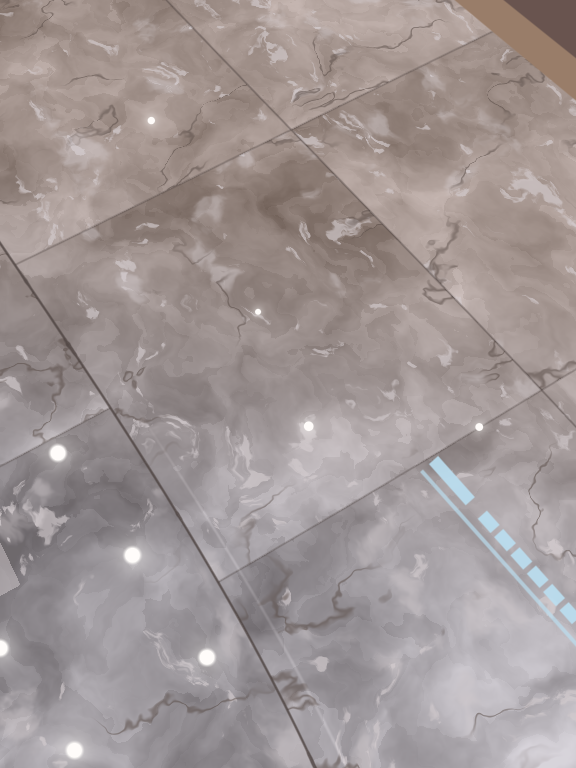
Write a Shadertoy shader that draws this texture.

```glsl
// Polished marble floor tiles seen at an angle, with lamp and window reflections.
// A homography maps the canvas to tile space; each tile shifts the marble,
// which is built from fbm clouds, Voronoi mottling and thin veins.

// Corners of the central tile, in canvas heights
const vec2 NEAR = vec2(0.284, 0.242), RIGHT = vec2(0.7005, 0.492);
const vec2 FAR = vec2(0.387, 0.831), LEFT = vec2(0.0195, 0.655);
const float LENS_BEND = 0.18, SEAM_WIDTH = 0.0011;
const float BORDER_START = 1.84, BORDER_END = 1.98, SIDE_TILE = -0.41;
const vec3 WARM_DARK = vec3(0.45, 0.385, 0.35), WARM_LIGHT = vec3(0.76, 0.70, 0.68);
const vec3 COOL_DARK = vec3(0.43, 0.41, 0.425), COOL_LIGHT = vec3(0.79, 0.775, 0.80);
const vec3 SEAM = vec3(0.30, 0.26, 0.25), VEIN = vec3(0.36, 0.31, 0.29);
const vec3 WISP = vec3(0.83, 0.80, 0.81), LAMP = vec3(1.0, 0.99, 0.98);
const vec3 GLASS = vec3(0.73, 0.87, 0.94);
const vec3 BORDER = vec3(0.60, 0.49, 0.41), EDGE = vec3(0.41, 0.33, 0.31);
const vec2 LAMP_START = vec2(0.0755, 0.410), LAMP_STEP = vec2(0.097, -0.133);
const vec2 LAMP_ROW = vec2(-0.0755, -0.254);
const vec2 WINDOW_START = vec2(0.56, 0.397), WINDOW_DIR = vec2(0.667, -0.747);
// Small lamps: position and radius
const vec3 SMALL_LAMPS[4] = vec3[4](vec3(0.402, 0.445, 0.006), vec3(0.336, 0.594, 0.0036),
    vec3(0.624, 0.444, 0.0048), vec3(0.197, 0.843, 0.0045));

vec2 hash2(vec2 p) {
    vec3 q = fract(p.xyx * vec3(0.1031, 0.1030, 0.0973));
    q += dot(q, q.yzx + 33.33);
    return fract((q.xx + q.yz) * q.zy);
}

float noise(vec2 p) {
    vec2 i = floor(p), f = fract(p);
    f = f * f * (3.0 - 2.0 * f);
    return mix(mix(hash2(i).x, hash2(i + vec2(1, 0)).x, f.x),
               mix(hash2(i + vec2(0, 1)).x, hash2(i + 1.0).x, f.x), f.y);
}

float fbm(vec2 p) {
    float sum = 0.0, amp = 0.5;
    for (int i = 0; i < 5; i++, amp *= 0.5) {
        sum += amp * noise(p);
        p = mat2(1.6, 1.2, -1.2, 1.6) * p + 3.7;
    }
    return sum;
}

// Random tone of the nearest Voronoi cell
float cellTone(vec2 p) {
    float nearest = 9.0, tone = 0.0;
    for (int k = 0; k < 9; k++) {
        vec2 cell = floor(p) + vec2(k % 3, k / 3) - 1.0;
        float d = length(cell + hash2(cell) - p);
        if (d < nearest) { nearest = d; tone = hash2(cell + 71.0).y; }
    }
    return tone;
}

float cross2(vec2 a, vec2 b) { return a.x * b.y - a.y * b.x; }

// Canvas point to tile coordinates
vec2 toTiles(vec2 p) {
    p.x += LENS_BEND * (1.0 - 0.7 * p.y) * (p.y - NEAR.y) * (p.y - LEFT.y);
    vec2 a = RIGHT - FAR, b = LEFT - FAR, s = NEAR - RIGHT + FAR - LEFT;
    float g = cross2(s, b) / cross2(a, b), h = cross2(a, s) / cross2(a, b);
    vec3 q = inverse(mat3(vec3(RIGHT - NEAR + g * RIGHT, g),
        vec3(LEFT - NEAR + h * LEFT, h), vec3(NEAR, 1.0))) * vec3(p, 1.0);
    return q.xy / q.z;
}

float vein(float field) { return 1.0 - smoothstep(0.0, 0.014, abs(field - 0.48)); }

float band(float x, float lo, float hi, float aa) {
    return smoothstep(lo - aa, lo + aa, x) - smoothstep(hi - aa, hi + aa, x);
}

vec3 marble(vec2 st, vec2 p, float tone) {
    vec2 warp = vec2(fbm(st * 6.0), fbm(st * 6.0 + 19.0)) - 0.48;
    tone += fbm(st * vec2(3.5, 4.5) + warp) - 0.48;
    tone += 0.17 * (cellTone(st * 13.0 + warp * 5.0) - 0.5);
    tone += 0.35 * (fbm(st * 17.0 + warp * 3.0) - 0.48);
    // Bright cloud low on the right
    tone += 0.33 * (1.0 - smoothstep(0.06, 0.19, length(p - vec2(0.65, 0.09)) + 0.16 * warp.x));
    float warmth = smoothstep(0.22, 0.82, p.y + 0.2 * (p.x - 0.3));
    vec3 color = mix(mix(COOL_DARK, WARM_DARK, warmth), mix(COOL_LIGHT, WARM_LIGHT, warmth),
                     clamp(tone, 0.0, 1.15));
    // Pale wisps and flecks, then broken dark veins
    float wisp = 0.45 * smoothstep(0.60, 0.76, fbm(st * 8.0 + 5.0 + warp));
    wisp += 0.65 * smoothstep(0.67, 0.76, fbm(st * vec2(19, 14) + warp * 4.0 + 40.0));
    color = mix(color, WISP, min(wisp, 0.85));
    float dark = vein(fbm(st * vec2(2.2, 4.2) + warp * 0.6 + 11.0));
    return mix(color, VEIN, 0.55 * dark * smoothstep(0.35, 0.65, noise(st * 5.0 + 8.0)));
}

void mainImage(out vec4 fragColor, in vec2 fragCoord) {
    float px = 1.0 / iResolution.y;
    vec2 p = fragCoord * px, uv = toTiles(p), dx = dFdx(uv), dy = dFdy(uv);
    vec2 slope = sqrt(dx * dx + dy * dy) / px;
    // The left strip is staggered by half a tile
    vec2 grid = uv + vec2(0.0, uv.x < 0.0 ? 0.5 : 0.0);
    float tone = 0.655 - 0.25 * fract(grid.y) + (uv.x < 0.0 ? -0.12 : 0.13 * step(1.0, uv.x));
    vec3 color = marble(uv + floor(hash2(floor(grid) + 5.0) * 40.0), p, tone);
    color = mix(color, WISP, 0.5 * step(uv.x, SIDE_TILE) * step(0.217, uv.y));

    // Seams, the left one darker and chipped, with a faint scratch beside it
    vec2 seam = abs(grid - round(grid)) / slope;
    float isLeft = step(abs(uv.x), 0.5);
    float chip = isLeft * smoothstep(0.62, 0.85, noise(uv.yy * vec2(17, 5)));
    float width = SEAM_WIDTH * (1.0 + 0.4 * isLeft + 1.8 * chip * noise(p * 160.0));
    color = mix(color, SEAM, (0.5 + 0.3 * isLeft) * (1.0 - smoothstep(width - px, width + px, seam.x)));
    color = mix(color, SEAM, 0.35 * (1.0 - smoothstep(0.0, SEAM_WIDTH + px, seam.y)));
    color += 0.07 * band(uv.x, 0.055, 0.061, 0.003) * (1.0 - smoothstep(0.1, 0.6, uv.y));
    float aa = slope.x * px;
    color = mix(color, BORDER, smoothstep(-aa, aa, uv.x - BORDER_START));
    color = mix(color, EDGE, smoothstep(-aa, aa, uv.x - BORDER_END));

    // Lamp reflections in two rows, then the small ones
    float lamp = 0.0;
    for (int k = 0; k < 10; k++) {
        vec2 row = LAMP_START + float(k % 3) * LAMP_STEP + float(k / 3) * LAMP_ROW;
        vec3 spot = k < 6 ? vec3(row, 0.010) : SMALL_LAMPS[k - 6];
        float r = length(p - spot.xy), soft = k < 6 ? 0.004 : px;
        lamp += 1.0 - smoothstep(spot.z - soft, spot.z + soft, r) + 0.35 * exp(-r * r / (spot.z * spot.z * 5.0));
    }
    color = mix(color, LAMP, min(lamp, 1.0));

    // Window reflection: a segmented band beside a thin line
    vec2 w = p - WINDOW_START;
    float along = dot(w, WINDOW_DIR), across = -cross2(w, WINDOW_DIR);
    across = dot(w, vec2(-WINDOW_DIR.y, WINDOW_DIR.x));
    float pane = band(fract((along - 0.093) / 0.032), 0.08, 0.86, 0.04) * band(along, 0.093, 0.28, px);
    float glass = band(across, -0.002, 0.014, px) * max(pane, band(along, 0.0, 0.072, px));
    glass = max(glass, 0.75 * band(across, -0.0175, -0.0125, px) * band(along, 0.0, 0.34, px));
    fragColor = vec4(mix(color, GLASS, 0.92 * glass), 1.0);
}
```
